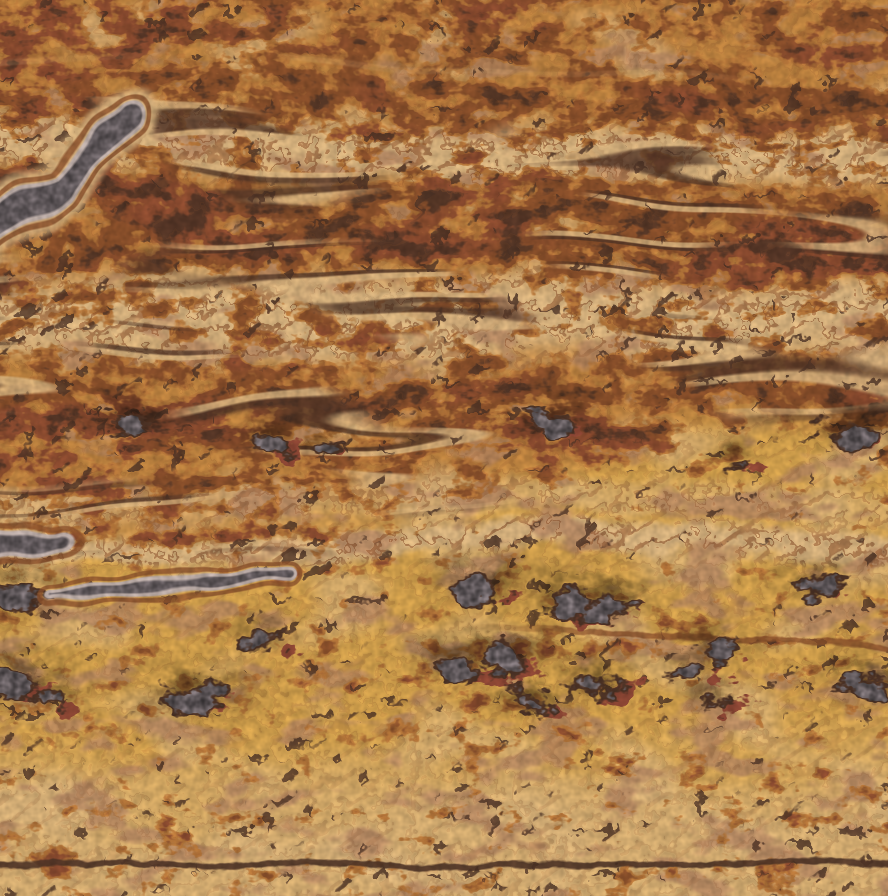
Give the GLSL for this texture, as a WebGL 2 fragment shader.

```glsl
#version 300 es
precision highp float;
// Layered ochre and rust travertine with pale strata, dark seams and slate-filled pits.

#define FOLD 0.034        // height of the broad folds
#define CLOT_SCALE 34.0   // mottles per canvas height
#define GRAIN_SCALE 95.0  // fine mineral grain
#define GRAIN_DEPTH 0.17  // brightness swing of the grain
#define RUST_UPPER 0.09   // rust cover of the upper beds
#define RUST_LOWER -0.40  // rust cover of the lower beds
#define PIT_COUNT 26
#define PIT_SIZE 0.017

uniform vec2 u_resolution;
out vec4 outColor;

const vec3 GOLD  = vec3(0.80, 0.61, 0.29);
const vec3 CREAM = vec3(0.82, 0.68, 0.48);
const vec3 AMBER = vec3(0.69, 0.45, 0.22);
const vec3 TAN   = vec3(0.67, 0.49, 0.36);
const vec3 RUST  = vec3(0.52, 0.30, 0.16);
const vec3 UMBER = vec3(0.29, 0.19, 0.14);
const vec3 BRICK = vec3(0.54, 0.27, 0.20);
const vec3 SLATE = vec3(0.37, 0.34, 0.35);

vec2 hash2(vec2 p) {
  vec3 q = fract(p.xyx * vec3(0.1031, 0.1030, 0.0973));
  q += dot(q, q.yzx + 33.33);
  return fract((q.xx + q.yz) * q.zy);
}

vec2 gradient(vec2 cell) {
  float angle = 6.2832 * hash2(cell).x;
  return vec2(cos(angle), sin(angle));
}

float noise(vec2 p) {
  vec2 i = floor(p), f = p - i;
  vec2 u = f * f * f * (f * (f * 6.0 - 15.0) + 10.0), e = vec2(1, 0);
  float low = mix(dot(gradient(i), f), dot(gradient(i + e), f - e), u.x);
  float high = mix(dot(gradient(i + e.yx), f - e.yx), dot(gradient(i + 1.0), f - 1.0), u.x);
  return mix(low, high, u.y);
}

float fbm(vec2 p, int octaves) {
  float sum = 0.0, amp = 1.0;
  for (int i = 0; i < octaves; i++) {
    sum += amp * noise(p);
    p = p * 2.03 + 17.7;
    amp *= 0.55;
  }
  return sum;
}

float stratum(float h, float centre, float halfWidth) {
  float d = (h - centre) / halfWidth;
  return exp(-d * d * d * d);
}

float line(float d, float width) {
  return 1.0 - smoothstep(width * 0.4, width, abs(d));
}

float segment(vec2 p, vec2 a, vec2 b) {
  vec2 ab = b - a;
  return length(p - a - ab * clamp(dot(p - a, ab) / dot(ab, ab), 0.0, 1.0));
}

void main() {
  vec2 p = gl_FragCoord.xy / u_resolution.y;
  float soft = 1.5 / u_resolution.y;

  // Folded bedding height and noise layers
  float h = p.y + FOLD * noise(p * vec2(1.8, 3.0)) + 0.4 * FOLD * noise(p * vec2(6.0, 8.0) + 7.0);
  float clot = fbm(vec2(p.x * 0.7, h) * CLOT_SCALE + 3.0, 4);
  float broad = fbm(vec2(p.x * 3.0, h * 9.0) + 20.0, 3);
  float laminae = fbm(vec2(p.x * 4.0, h * 45.0) + 40.0, 3);
  float grain = fbm(p * GRAIN_SCALE + 60.0, 2);

  // Beds
  float upper = smoothstep(0.39, 0.46, h - 0.1 * smoothstep(0.45, 0.8, p.x) + 0.05 * broad);
  float base = 1.0 - smoothstep(0.07, 0.2, h + 0.05 * broad);
  float edge = h + 0.018 * broad + 0.008 * clot;
  float pale = min(stratum(edge, 0.83, 0.035) + stratum(edge, 0.645, 0.045)
                 + stratum(edge, 0.395, 0.016) + 0.5 * stratum(edge, 0.44, 0.02), 1.0);
  float iron = stratum(edge, 0.75, 0.04) + 0.6 * stratum(edge, 0.885, 0.03)
             + 0.6 * stratum(edge, 0.56, 0.035);

  // Ground colour, then rust mottling and veins
  vec3 color = mix(GOLD, mix(AMBER, GOLD, 0.3), upper);
  color = mix(color, CREAM, max(0.75 * base, pale));
  color = mix(color, CREAM, 0.6 * smoothstep(0.0, 0.4, noise(p * vec2(9.0, 15.0) + 80.0)));
  color = mix(color, TAN, 0.75 * smoothstep(0.05, 0.4, fbm(p * vec2(12.0, 24.0) + 90.0, 3)));
  float rust = clot + 0.45 * laminae * upper + 0.35 * iron - 0.3 * pale + 0.25 * broad
             + mix(RUST_LOWER, RUST_UPPER, upper);
  color = mix(color, AMBER, smoothstep(-0.15, 0.05, rust));
  color = mix(color, mix(RUST, BRICK, 0.5 * smoothstep(0.0, 0.3, broad)), smoothstep(0.06, 0.3, rust));
  color = mix(color, UMBER, 0.85 * smoothstep(0.48, 0.8, rust));
  float vein = line(noise(p * vec2(26.0, 38.0) + 0.5 * grain), 0.11);
  color = mix(color, RUST, vein * (0.15 + 0.4 * pale));

  // Thin pale threads with dark undersides
  float thread = noise(vec2(p.x * 2.5, h * 26.0) + 5.0);
  float gate = upper * smoothstep(-0.1, 0.15, noise(p * vec2(5.0, 11.0) + 30.0)) * smoothstep(0.95, 0.85, h);
  color = mix(color, UMBER, 0.75 * gate * line(thread - 0.12, 0.09));
  color = mix(color, CREAM, 0.85 * gate * line(thread, 0.11));

  // Dark flecks in patches
  float fleck = noise(p * vec2(48.0, 62.0) + 0.6 * grain) + 0.25 * noise(p * 7.0 + 50.0);
  color = mix(color, UMBER, 0.8 * smoothstep(0.34, 0.46, fleck));

  // Seams along the bedding
  float wander = 0.016 * noise(vec2(p.x * 5.0, 2.0)) + 0.004 * clot;
  color = mix(color, UMBER, 0.9 * line(p.y - 0.035 - wander, 0.005));
  color = mix(color, RUST, 0.8 * line(p.y - 0.335 + 0.06 * p.x - wander, 0.005) * smoothstep(0.5, 0.7, p.x));

  // Scattered pits with smoky halos and brick patches
  float pit = 1.0, halo = 0.0, brick = 1.0;
  for (int i = 0; i < PIT_COUNT; i++) {
    vec2 place = hash2(vec2(i, 7)), form = hash2(vec2(i, 19));
    float row = i % 5 == 0 ? 0.47 + 0.06 * place.y : 0.2 + 0.15 * place.y;
    vec2 d = (p - vec2(place.x, row)) * vec2(0.55, 1.1);
    float size = PIT_SIZE * mix(0.3, 1.0, form.x);
    pit = min(pit, length(d) - size);
    brick = min(brick, length(d + vec2(-0.013, 0.008)) - size * form.y);
    halo = max(halo, exp(-dot(d - vec2(0, 0.014), d - vec2(0, 0.014)) / (4.0 * size * size)));
  }
  color = mix(color, color * vec3(0.62, 0.62, 0.6), halo * smoothstep(-0.4, 0.3, clot));
  color = mix(color, BRICK, smoothstep(soft, -soft, brick + 0.024 * clot));
  color = mix(color, UMBER, smoothstep(soft, -soft, pit + 0.02 * clot - 0.002));
  color = mix(color, SLATE * (1.0 + 0.5 * grain), smoothstep(soft, -soft, pit + 0.02 * clot + 0.002));

  // Long cavities lined with concentric rims
  vec2 q = p + 0.014 * vec2(noise(p * 13.0), noise(p * 13.0 + 9.0));
  float corner = min(segment(q, vec2(-0.02, 0.745), vec2(0.07, 0.79)), segment(q, vec2(0.07, 0.79), vec2(0.14, 0.87)));
  float slit = min(segment(q, vec2(-0.02, 0.39), vec2(0.07, 0.395)), segment(q, vec2(0.06, 0.335), vec2(0.33, 0.357)) + 0.003);
  float cavity = min(corner - 0.013, slit - 0.007) + 0.007 * noise(p * 24.0);
  float rim = smoothstep(0.026, 0.012, cavity) * smoothstep(0.03, 0.02, corner - 0.013);
  color = mix(color, CREAM, 0.85 * rim);
  color = mix(color, RUST, 0.8 * line(cavity - 0.009, 0.004));
  color = mix(color, vec3(0.72, 0.66, 0.64), smoothstep(0.006, 0.003, cavity));
  color = mix(color, SLATE * (1.0 + 0.3 * grain), smoothstep(soft, -soft, cavity));

  outColor = vec4(clamp(color * (1.0 + GRAIN_DEPTH * grain), 0.0, 1.0), 1.0);
}
```
